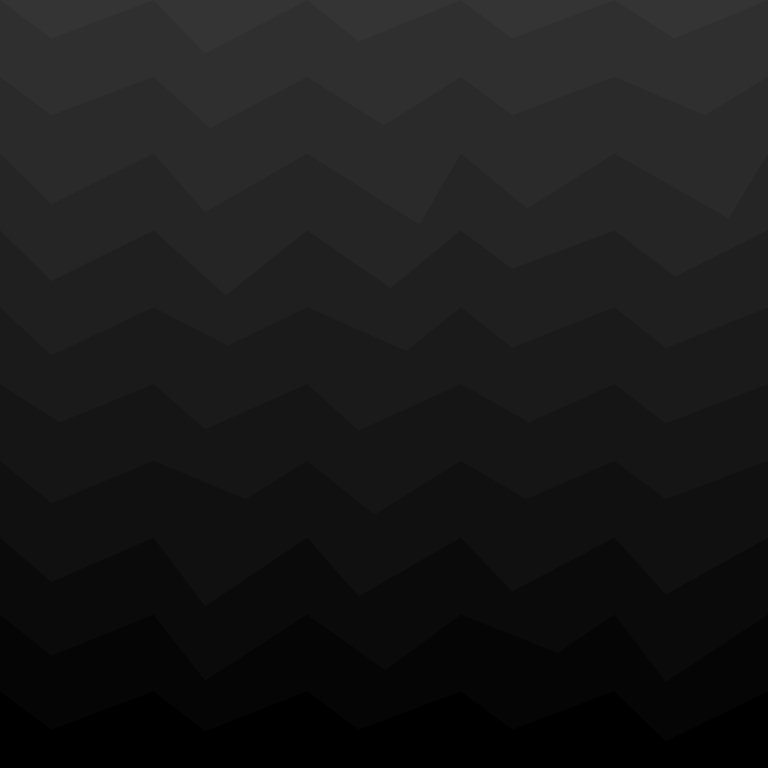
This background is drawn by a WebGL 2 fragment shader. Its source:

```glsl
#version 300 es
precision highp float;
// Stacked dark zigzag ridges, fading from charcoal at the top to black.
// The canvas is split into a grid; each cell holds one V-shaped valley
// between two fixed peaks, its low point shifted by hash and soft waves.

uniform vec2 u_resolution;
out vec4 outColor;

const vec2 GRID = vec2(5.0, 10.0);       // valleys across, ridges down
const vec2 VALLEY_MIN = vec2(0.335, 0.5); // least offset and depth in a cell
const float TOP_GREY = 0.205;
const float TAU = 6.2831853;

float hash(vec2 p) {
    return fract(sin(dot(p, vec2(127.1, 311.7))) * 43758.5453);
}

// Low point of the valley inside a cell, measured from its upper left corner
vec2 valleyPoint(vec2 cell) {
    float columnSwell = -0.12 * cos(TAU * cell.x / 3.0);
    float rowSwell = 0.15 * cos(TAU * (cell.y - 2.7) / 4.7);
    float reach = mix(0.45, 0.78, min(cell.x * 0.5, 1.0));
    float offset = reach * hash(cell);
    float depth = 0.6 + columnSwell + rowSwell + 0.4 * (hash(cell + 19.0) - 0.5);
    return clamp(vec2(offset, depth), VALLEY_MIN, vec2(0.75, 1.0));
}

// Signed distance below the ridge line, in canvas units
float belowRidge(vec2 local, vec2 valley) {
    bool falling = local.x < valley.x;
    float slope = falling ? valley.y / valley.x : -valley.y / (1.0 - valley.x);
    float ridge = valley.y + slope * (local.x - valley.x);
    float canvasSlope = slope * GRID.x / GRID.y;
    return (local.y - ridge) / GRID.y / length(vec2(1.0, canvasSlope));
}

// Grey level of a band, counted from the top
float bandGrey(float band) {
    return TOP_GREY * (1.0 - band / GRID.y);
}

void main() {
    vec2 uv = gl_FragCoord.xy / u_resolution;
    vec2 grid = vec2(uv.x, 1.0 - uv.y) * GRID;
    vec2 cell = floor(grid);

    // Each ridge separates its own band from the next darker one
    float distanceBelow = belowRidge(fract(grid), valleyPoint(cell));
    float edge = 0.75 / u_resolution.y;
    float below = smoothstep(-edge, edge, distanceBelow);

    float grey = bandGrey(cell.y + below);
    outColor = vec4(vec3(grey), 1.0);
}
```
